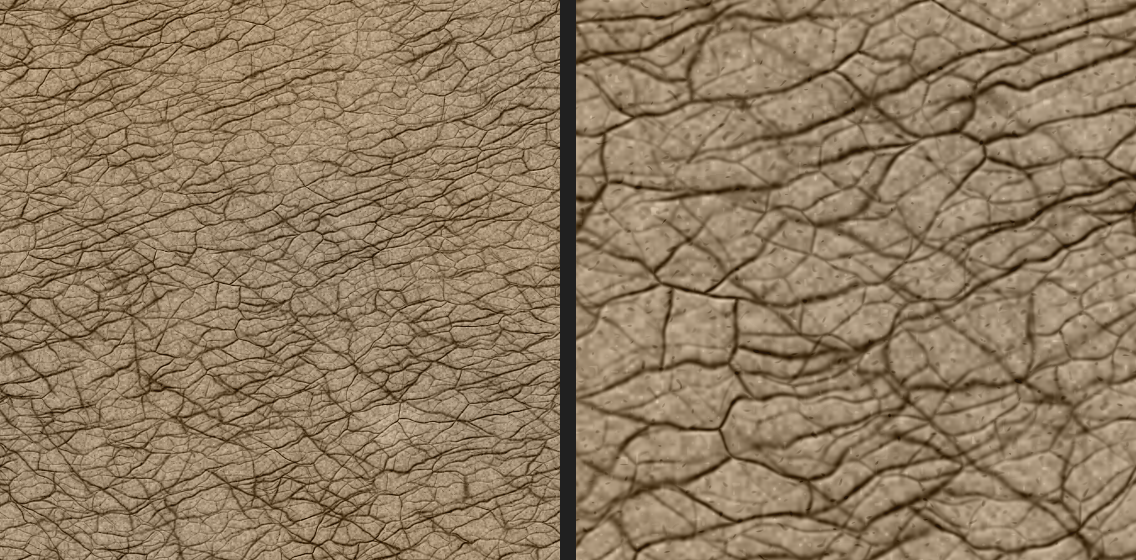
Left: the whole. Right: its middle third, enlarged.
Give the GLSL for this texture, as a WebGL 2 fragment shader.

```glsl
#version 300 es
precision highp float;
// Thick wrinkled hide: a creased net of elongated cells with folds, pores and grain.

uniform vec2 u_resolution;
out vec4 fragColor;

const vec3  HIDE_COLOR    = vec3(0.562, 0.480, 0.374);
const vec3  DEEPEST_COLOR = vec3(0.13, 0.08, 0.03);
const vec3  WARM_SHIFT    = vec3(0.016, 0.001, -0.018);
const float BASE_LIFT     = 0.125;
const float CREASE_DARK   = 0.43;
const float RELIEF        = 0.22;
const float RELIEF_STEP   = 0.0024;
const vec2  LIGHT_DIR     = vec2(-0.42, 0.91);
const float GRAIN_ANGLE   = 0.24;
const vec2  LARGE_CELL    = vec2(0.074, 0.036);
const vec2  SMALL_CELL    = vec2(0.038, 0.021);
const float CREASE_WIDTH  = 0.0020;
const vec2  PORE_COUNT    = vec2(88.0, 125.0);
const float PORE_DARK     = 0.17;
const float GRAIN_AMOUNT  = 0.23;
const float BUMP_AMOUNT   = 0.15;

vec2 hash2(vec2 p) {
    vec3 h = fract(p.xyx * vec3(0.1031, 0.1030, 0.0973));
    h += dot(h, h.yzx + 33.33);
    return fract((h.xx + h.yz) * h.zy);
}

// Two independent channels of smooth value noise, 0 to 1.
vec2 noise2(vec2 p) {
    vec2 i = floor(p), f = fract(p);
    f = f * f * (3.0 - 2.0 * f);
    vec2 low  = mix(hash2(i), hash2(i + vec2(1, 0)), f.x);
    vec2 high = mix(hash2(i + vec2(0, 1)), hash2(i + vec2(1, 1)), f.x);
    return mix(low, high, f.y);
}

vec2 alongAngle(vec2 p, float angle) {
    float c = cos(angle), s = sin(angle);
    return vec2(c * p.x + s * p.y, c * p.y - s * p.x);
}

// Sharp cut with a softer valley around it.
float groove(float d, float width) {
    float w = max(width, 0.7 / min(u_resolution.x, u_resolution.y));
    return 0.78 * exp(-d * d / (w * w)) + 0.22 * exp(-d / (3.5 * w));
}

// Distance to the nearest border of stretched Voronoi cells, in canvas units.
float cellBorder(vec2 p, vec2 size) {
    vec2 q = p / size, base = floor(q), f = fract(q);
    vec2 nearest = vec2(0.0);
    float best = 8.0;
    for (int k = 0; k < 9; k++) {
        vec2 o = vec2(k % 3, k / 3) - 1.0;
        vec2 r = o + hash2(base + o) - f;
        if (dot(r, r) < best) { best = dot(r, r); nearest = r; }
    }
    float border = 1.0;
    for (int k = 0; k < 9; k++) {
        vec2 o = vec2(k % 3, k / 3) - 1.0;
        vec2 r = o + hash2(base + o) - f;
        vec2 across = r - nearest;
        if (dot(across, across) > 1e-4)
            border = min(border, dot(0.5 * (r + nearest), across) / length(across / size));
    }
    return max(border, 0.0);
}

// Long wandering folds that fade in and out along their length.
float folds(vec2 p, float angle, float spacing, float seed) {
    vec2 q = alongAngle(p, angle);
    float v = q.y / spacing + 0.8 * noise2(q * vec2(7.0, 4.0) + seed).x + seed;
    float line = floor(v);
    float shift = 0.5 * (hash2(vec2(line, seed)).x - 0.5);
    float d = abs(fract(v) - 0.5 - shift) * spacing;
    float presence = smoothstep(0.25, 0.8, noise2(vec2(q.x * 11.0, line * 7.0 + seed)).x);
    return presence * groove(d, CREASE_WIDTH * (0.6 + 0.5 * presence));
}

// Combined crease depth: 0 on open skin, near 1 in the deepest cuts.
float creaseDepth(vec2 p) {
    vec2 w = p + 0.045 * noise2(p * 4.0) + 0.012 * noise2(p * 21.0 + 5.0)
               + 0.0055 * noise2(p * 70.0 + 9.0);
    vec2 q = alongAngle(w, GRAIN_ANGLE);
    vec2 vary = noise2(p * 24.0 + 31.0);
    float crossed = 1.0 - smoothstep(0.35, 1.15, 0.6 * p.x + p.y);
    vec2 calmPos = (p - vec2(0.52, 0.82)) / vec2(0.34, 0.17);
    float calm = exp(-dot(calmPos, calmPos));

    float large = groove(cellBorder(q, LARGE_CELL), CREASE_WIDTH * mix(0.6, 1.4, vary.x));
    float small = groove(cellBorder(q + 3.7, SMALL_CELL), CREASE_WIDTH * 0.7);
    float open = 1.0 - large * mix(0.25, 1.0, vary.y) * (1.0 - 0.4 * calm);
    open *= 1.0 - small * mix(0.10, 0.50, vary.x);
    open *= 1.0 - 0.85 * folds(w, 0.38, 0.036, 11.0);
    open *= 1.0 - mix(0.35, 0.85, crossed) * (1.0 - 0.8 * calm) * folds(w, -0.58, 0.043, 23.0);
    open *= 1.0 - 0.75 * crossed * folds(w, -1.05, 0.085, 47.0);
    return 1.0 - open;
}

// Short pits of uneven size, lying along the grain.
float pores(vec2 p) {
    vec2 q = alongAngle(p, GRAIN_ANGLE) * PORE_COUNT, h = hash2(floor(q) + 171.0);
    float d = length(fract(q) - 0.5 - 0.5 * (h - 0.5));
    return (1.0 - smoothstep(0.04, 0.14 + 0.16 * h.x, d)) * h.y;
}

// Fine bumpiness of the open skin.
float bumps(vec2 p) {
    return 0.55 * noise2(p * 95.0 + 17.0).x + 0.45 * noise2(p * 190.0 + 3.0).x;
}

void main() {
    vec2 p = gl_FragCoord.xy / min(u_resolution.x, u_resolution.y);
    vec2 toLight = p + LIGHT_DIR * RELIEF_STEP;

    // Creases, with the slopes that face the light lifted
    float depth = creaseDepth(p);
    float slope = creaseDepth(toLight) - depth;
    float tone = BASE_LIFT - CREASE_DARK * depth + RELIEF * slope;
    tone += BUMP_AMOUNT * (bumps(p) - bumps(toLight));

    // Pores, grain and pale flecks
    vec2 fine = noise2(p * 330.0), medium = noise2(p * 170.0 + 57.0);
    tone -= PORE_DARK * pores(p + 0.006 * medium);
    tone += GRAIN_AMOUNT * (0.7 * fine.x + 0.3 * medium.x - 0.5);
    tone += 0.12 * smoothstep(0.80, 1.0, fine.y) * medium.y;

    // Faint broad mottling and one scuffed pale patch
    vec2 broad = noise2(p * 3.5 + 2.0);
    vec2 scuff = alongAngle(p - vec2(0.71, 0.23), 1.1) / vec2(0.060, 0.040);
    tone += 0.03 * (broad.x - 0.5) + 0.06 * exp(-dot(scuff, scuff) * dot(scuff, scuff));

    float warmth = broad.y - 0.65 + 0.9 * smoothstep(0.55, 0.85, p.y) * (1.0 - abs(p.x - 0.5));
    fragColor = vec4(max(HIDE_COLOR + tone + WARM_SHIFT * warmth, DEEPEST_COLOR), 1.0);
}
```
